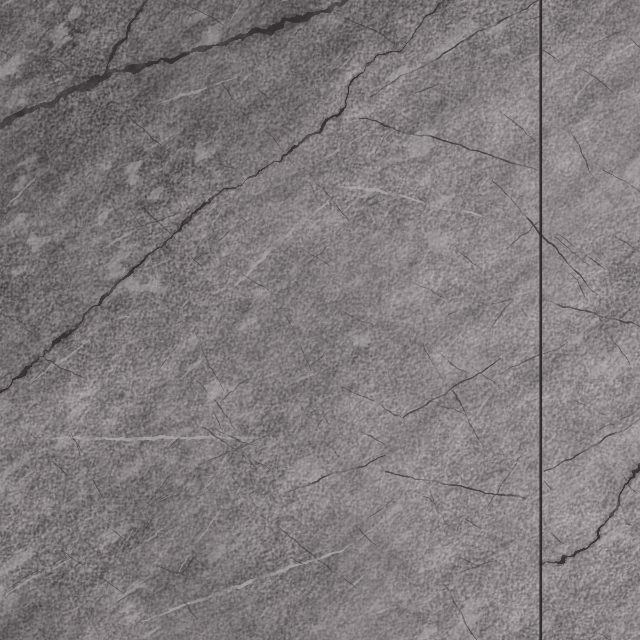
Give the GLSL for this texture, as a Shadertoy shader.

```glsl
const vec3 STONE_TINT = vec3(1.025, 0.98, 0.995);
const vec3 CRACK_COLOR = vec3(0.20, 0.18, 0.185);
const vec3 VEIN_COLOR = vec3(0.70, 0.68, 0.69);
const vec3 SEAM_COLOR = vec3(0.15, 0.14, 0.15);
const float DARK_TONE = 0.39;
const float LIGHT_TONE = 0.478;
const float BED_ANGLE = 0.66;
const float GRAIN_SCALE = 185.0;
const float GRAIN_DEPTH = 0.12;
const float SPECK_DEPTH = 0.17;
const float SEAM_X = 0.845;
const float SEAM_WIDTH = 0.0036;
const float HAIR_WIDTH = 0.0016;

// Crack segments: start xy, end xy
const vec4 CRACKS[10] = vec4[10](
    vec4(-0.01, 0.795, 0.16, 0.875), vec4(0.16, 0.875, 0.34, 0.925),
    vec4(0.34, 0.925, 0.57, 1.01), vec4(0.16, 0.875, 0.24, 1.01),
    vec4(-0.01, 0.375, 0.27, 0.635), vec4(0.27, 0.635, 0.53, 0.82),
    vec4(0.53, 0.82, 0.58, 0.90), vec4(0.58, 0.90, 0.72, 1.01),
    vec4(0.85, 0.12, 0.92, 0.15), vec4(0.92, 0.15, 1.01, 0.275));
const float CRACK_WIDTHS[10] = float[10](
    0.010, 0.010, 0.007, 0.006, 0.004, 0.004, 0.003, 0.003, 0.004, 0.004);
const vec4 FISSURES[8] = vec4[8](
    vec4(0.56, 0.82, 0.84, 0.735), vec4(0.58, 0.85, 0.84, 1.0),
    vec4(0.77, 0.72, 0.93, 0.54), vec4(0.85, 0.26, 1.01, 0.35),
    vec4(0.60, 0.265, 0.82, 0.22), vec4(0.85, 0.53, 1.01, 0.485),
    vec4(0.63, 0.35, 0.78, 0.44), vec4(0.45, 0.23, 0.60, 0.29));
const vec4 VEINS[5] = vec4[5](
    vec4(0.53, 0.71, 0.64, 0.69), vec4(0.64, 0.69, 0.76, 0.663),
    vec4(0.06, 0.315, 0.40, 0.315), vec4(0.22, 0.03, 0.55, 0.15),
    vec4(0.35, 0.54, 0.51, 0.69));

vec2 hash2(vec2 p) {
    vec3 q = fract(p.xyx * vec3(0.1031, 0.1030, 0.0973));
    q += dot(q, q.yzx + 33.33);
    return fract((q.xx + q.yz) * q.zy);
}

float noise(vec2 p) {
    vec2 i = floor(p), f = fract(p);
    f = f * f * (3.0 - 2.0 * f);
    return mix(mix(hash2(i).x, hash2(i + vec2(1, 0)).x, f.x),
               mix(hash2(i + vec2(0, 1)).x, hash2(i + vec2(1, 1)).x, f.x), f.y);
}

float fbm(vec2 p) {
    float sum = 0.0, amp = 0.533;
    for (int i = 0; i < 4; i++) {
        sum += amp * noise(p);
        p = mat2(1.6, 1.2, -1.2, 1.6) * p + 7.3;
        amp *= 0.5;
    }
    return sum;
}

float cellular(vec2 p) {
    vec2 id = floor(p);
    float d = 2.0;
    for (int k = 0; k < 9; k++) {
        vec2 c = id + vec2(k % 3 - 1, k / 3 - 1);
        d = min(d, length(c + hash2(c) - p));
    }
    return d;
}

mat2 rotation(float a) { return mat2(cos(a), -sin(a), sin(a), cos(a)); }

// Stroke coverage that thins out toward both ends by the taper amount
float stroke(vec2 p, vec4 s, float width, float taper, float edge) {
    vec2 dir = s.zw - s.xy, rel = p - s.xy;
    float t = clamp(dot(rel, dir) / dot(dir, dir), 0.0, 1.0);
    float w = 0.5 * width * (1.0 - taper * abs(2.0 * t - 1.0));
    return 1.0 - smoothstep(w - 0.5 * edge, w + edge, length(rel - dir * t));
}

// Random short strokes, one per grid cell, around a main direction
float scatter(vec2 p, float scale, float angle, float density, float width, float edge) {
    vec2 q = rotation(angle) * p * scale, id = floor(q);
    float cover = 0.0;
    for (int k = 0; k < 9; k++) {
        vec2 c = id + vec2(k % 3 - 1, k / 3 - 1);
        vec2 center = c + hash2(c + scale), rnd = hash2(c + 57.0);
        float turn = (rnd.x - 0.5) * 0.7;
        vec2 reach = vec2(cos(turn), sin(turn)) * mix(0.15, 0.8, rnd.y);
        float line = stroke(q, vec4(center - reach, center + reach),
                            width * scale, 0.8, edge * scale);
        cover = max(cover, line * step(hash2(c + 91.0).x, density));
    }
    return cover;
}

void mainImage(out vec4 fragColor, in vec2 fragCoord) {
    vec2 p = fragCoord / iResolution.xy;
    float edge = max(0.0012, 0.6 / iResolution.y);
    vec2 bed = rotation(BED_ANGLE) * p;

    // Broad tone, darker toward the upper left, with slanted bedding
    float below = dot(p - vec2(0.30, 0.65), vec2(0.64, -0.77));
    float tone = mix(DARK_TONE, LIGHT_TONE, smoothstep(-0.22, 0.12, below));
    tone += 0.06 * smoothstep(0.25, 0.85, p.x) * smoothstep(1.25, 0.7, p.y);
    tone -= 0.035 * smoothstep(0.4, 0.05, p.y) * (1.0 - p.x);
    tone += 0.14 * (fbm(bed * vec2(6.0, 22.0)) - 0.5);
    tone += 0.13 * (fbm(bed * vec2(32.0, 58.0)) - 0.5);

    // Embossed grain lit from the upper left, with sharp specks
    vec2 g = p * GRAIN_SCALE + 1.2 * (vec2(noise(p * 80.0), noise(p * 80.0 + 30.0)) - 0.5);
    float relief = cellular(g) - cellular(g + vec2(-0.4, 0.4));
    float rough = mix(0.65, 1.2, noise(p * 7.0));
    tone += rough * GRAIN_DEPTH * relief;
    tone += rough * SPECK_DEPTH * (noise(rotation(0.4) * p * 290.0) - 0.5);
    vec3 color = tone * STONE_TINT;

    // Jagged bending shared by all lines
    vec2 warp = vec2(fbm(p * 16.0), fbm(p * 16.0 + 40.0)) - 0.5;
    vec2 jag = vec2(fbm(p * 75.0), fbm(p * 75.0 + 13.0)) - 0.5;
    vec2 bent = p + 0.034 * warp + 0.013 * jag;
    vec2 slight = p + 0.012 * warp + 0.006 * jag;
    float broken = smoothstep(0.25, 0.65, fbm(p * 42.0));

    // Pale wisps, flakes and scratches
    float ridge = 1.0 - abs(2.0 * fbm(bed * vec2(8.0, 20.0) + 20.0) - 1.0);
    float patchy = smoothstep(0.45, 0.65, fbm(p * 9.0 + 11.0));
    float pale = 0.3 * pow(ridge, 14.0) * patchy * broken;
    float flakes = smoothstep(0.60, 0.74, fbm(bed * vec2(26.0, 50.0) + 60.0));
    pale = max(pale, 0.5 * flakes * mix(0.3, 1.0, patchy));
    pale = max(pale, 0.55 * broken * scatter(slight, 11.0, BED_ANGLE, 0.5, 0.0035, edge));
    pale = max(pale, 0.4 * broken * scatter(slight, 19.0, BED_ANGLE, 0.4, 0.002, edge));
    for (int i = 0; i < 5; i++)
        pale = max(pale, mix(0.2, 0.75, broken) * stroke(slight, VEINS[i], 0.005, 0.6, edge));
    color = mix(color, VEIN_COLOR, pale);

    // Hairlines, fissures and wide cracks
    float dark = 0.6 * broken * scatter(slight, 8.0, -0.8, 0.3, HAIR_WIDTH, edge);
    dark = max(dark, 0.5 * broken * scatter(slight, 14.0, BED_ANGLE, 0.25, HAIR_WIDTH, edge));
    dark = max(dark, 0.5 * broken * scatter(slight, 20.0, -0.7, 0.15, HAIR_WIDTH, edge));
    for (int i = 0; i < 8; i++)
        dark = max(dark, mix(0.25, 0.75, broken) * stroke(slight, FISSURES[i], 0.0022, 0.4, edge));
    float swell = mix(0.3, 1.5, noise(p * 60.0 + 5.0));
    for (int i = 0; i < 10; i++) {
        float w = CRACK_WIDTHS[i] * swell;
        dark = max(dark, mix(0.6, 0.95, broken) * stroke(bent, CRACKS[i], w, 0.0, edge));
        dark = max(dark, 0.25 * broken * stroke(bent, CRACKS[i], w * 2.5, 0.0, 0.004));
    }
    color = mix(color, CRACK_COLOR, dark);

    // Straight tile seam
    float seam = abs(p.x - SEAM_X) - 0.5 * SEAM_WIDTH;
    color = mix(color, SEAM_COLOR, 0.9 * (1.0 - smoothstep(-0.5 * edge, edge, seam)));
    fragColor = vec4(color, 1.0);
}
```
